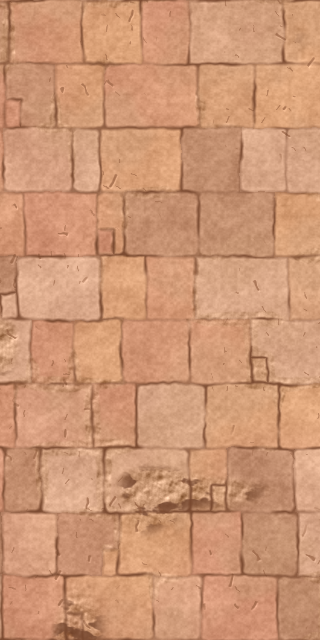
Reproduce this texture procedurally as a Shadertoy shader.

```glsl
// Weathered terracotta block wall: uneven coursed tiles, thin dark joints, chips and crumbled mortar.

float hash(vec2 p) {
    return fract(sin(dot(p, vec2(127.1, 311.7))) * 43758.5453);
}

float noise(vec2 p) {
    vec2 i = floor(p), f = fract(p);
    f = f * f * (3.0 - 2.0 * f);
    return mix(mix(hash(i), hash(i + vec2(1, 0)), f.x),
               mix(hash(i + vec2(0, 1)), hash(i + vec2(1, 1)), f.x), f.y);
}

float fbm(vec2 p) {
    float sum = 0.0, amp = 0.533;
    for (int k = 0; k < 4; k++) {
        sum += amp * noise(p);
        p = mat2(1.6, 1.2, -1.2, 1.6) * p + 7.3;
        amp *= 0.5;
    }
    return sum;
}

float roundBox(vec2 p, vec2 halfSize, float radius) {
    vec2 q = abs(p) - halfSize + radius;
    return length(max(q, 0.0)) + min(max(q.x, q.y), 0.0) - radius;
}

// Jittered position of a vertical joint, in tile units
float jointX(float i, float row) {
    return i + 0.62 * hash(vec2(i, row * 7.3 + 2.0));
}

// Signed distance to the nearest tile edge; also returns the tile id
float tileDistance(vec2 p, out vec2 id) {
    float row = floor(p.y * 5.0);
    float shift = hash(vec2(row, 41.0));
    float x = p.x * 5.2 + shift;
    float i = floor(x);
    if (x < jointX(i, row)) i -= 1.0;
    id = vec2(i, row);

    float left = (jointX(i, row) - shift) / 5.2;
    float right = (jointX(i + 1.0, row) - shift) / 5.2;
    vec2 halfSize = vec2(right - left, 0.2) * 0.5;
    vec2 q = p - vec2(left + right, (row + 0.5) * 0.4) * 0.5;
    float d = roundBox(q, halfSize, 0.006 + 0.016 * hash(id + 9.0));

    // A few tiles have a small piece let into one corner
    if (hash(id + 17.0) > 0.86) {
        float side = hash(id + 23.0) > 0.5 ? 1.0 : -1.0;
        float inset = roundBox(q - halfSize * vec2(side, -1), vec2(0.05, 0.085), 0.004);
        d = max(d, -abs(inset));
        if (inset < 0.0) id += 0.37;
    }
    return d;
}

// Short curved scratch, present in some cells of a scatter grid
float scratch(vec2 p, float scale, float seed) {
    vec2 cell = floor(p * scale), q = fract(p * scale) - 0.5;
    q -= 0.35 * (vec2(hash(cell + seed), hash(cell + seed + 3.0)) - 0.5);
    float a = 0.8 + 2.2 * hash(cell + seed + 5.0);
    vec2 dir = vec2(cos(a), sin(a));
    q += 0.12 * (noise(p * scale * 5.0) - 0.5);
    float reach = 0.04 + 0.2 * hash(cell + seed + 8.0);
    float d = length(q - dir * clamp(dot(q, dir), -reach, reach));
    return smoothstep(0.075, 0.015, d) * step(0.78, hash(cell + seed + 11.0));
}

void mainImage(out vec4 fragColor, in vec2 fragCoord) {
    vec2 uv = fragCoord / iResolution.x;
    float px = 1.0 / iResolution.x;

    // Hand-cut wobble of the courses
    vec2 p = uv + 0.010 * (vec2(noise(uv * 11.0), noise(uv * 11.0 + 30.0)) - 0.5)
                + 0.005 * (vec2(noise(uv * 55.0), noise(uv * 55.0 + 60.0)) - 0.5);
    vec2 id;
    float d = tileDistance(p, id);

    // Fired clay: rose to orange, with some pale and some dun tiles
    float tone = hash(id + 31.0), warmth = hash(id + 47.0);
    vec3 rose = vec3(0.825, 0.575, 0.455);
    vec3 orange = vec3(0.855, 0.630, 0.465);
    vec3 col = mix(rose, orange, smoothstep(0.3, 0.75, 0.6 * noise(uv * 2.3 + 4.0) + 0.45 * warmth));
    col = mix(col, vec3(0.865, 0.675, 0.555), 0.9 * smoothstep(0.68, 0.86, tone));
    col = mix(col, vec3(0.735, 0.535, 0.415), 0.9 * smoothstep(0.26, 0.08, tone));

    // Stains and fine grain
    col += vec3(0.15, 0.16, 0.15) * (fbm(uv * 9.0) - 0.5);
    col = mix(col, vec3(0.80, 0.61, 0.47), 0.5 * smoothstep(0.5, 0.72, fbm(uv * 5.0 + 12.0)));
    col += 0.07 * (noise(uv * 95.0) - 0.5) + 0.04 * (noise(uv * 210.0) - 0.5);

    // Crumbled patches with raking light, and mortar spreading from joints
    float erosion = smoothstep(0.74, 0.88, noise(uv * 4.3 + 19.0));
    float spread = 0.024 * smoothstep(0.6, 0.9, noise(uv * 6.0 + 50.0));
    float mortar = smoothstep(-spread - 0.004, -spread + 0.004, d) * step(0.001, spread);
    float relief = fbm(uv * 28.0) - fbm(uv * 28.0 + vec2(-0.12, 0.22));
    float rough = max(erosion, 0.7 * mortar);
    col = mix(col, vec3(0.77, 0.58, 0.43), 0.6 * rough);
    col += relief * (0.12 + 0.75 * rough);
    float cavity = erosion * smoothstep(0.56, 0.68, fbm(uv * vec2(15, 24) + 8.0));
    col = mix(col, vec3(0.43, 0.25, 0.16), 0.8 * cavity);

    // Scratches and pits with a lit lower lip
    vec2 lip = vec2(-0.003, 0.005);
    float marks = max(scratch(uv, 13.0, 2.0), 0.8 * scratch(uv + 0.4, 24.0, 70.0));
    float lit = scratch(uv + lip, 13.0, 2.0);
    float worn = smoothstep(0.35, 0.65, noise(uv * 5.0 + 80.0));
    col += 0.07 * worn * lit * (1.0 - marks);
    col = mix(col, vec3(0.56, 0.35, 0.23), 0.6 * worn * marks);

    // Pale worn rims and broken dark joints
    col += 0.035 * smoothstep(-0.018, -0.007, d) * noise(uv * 22.0);
    float width = 0.003 + 0.004 * noise(uv * 26.0 + 5.0);
    float joint = smoothstep(-width - 0.0015 - px, -width * 0.3 + px, d);
    float depth = 0.3 + 0.65 * smoothstep(0.25, 0.8, noise(uv * 17.0 + 33.0));
    col = mix(col, vec3(0.47, 0.28, 0.18), joint * depth);

    fragColor = vec4(clamp(col, 0.0, 1.0), 1.0);
}
```
